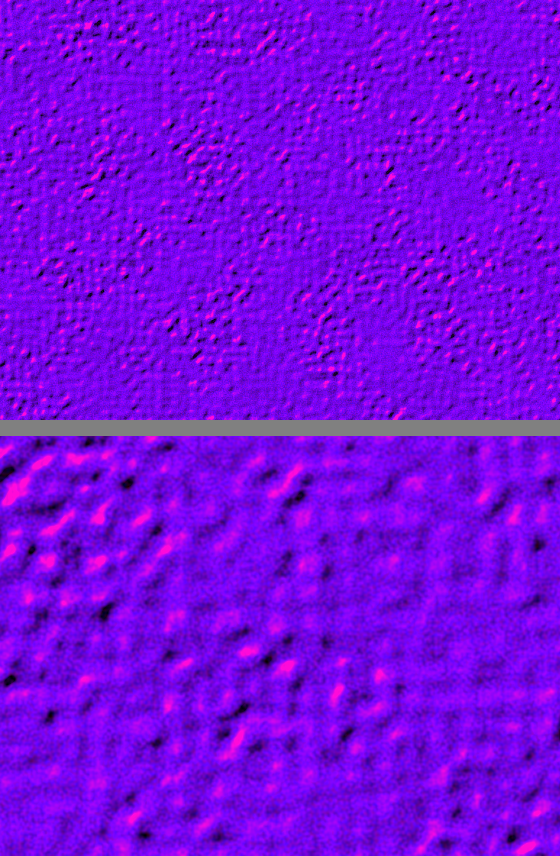
Top: the whole. Bottom: its middle third, enlarged.
Write a WebGL 2 fragment shader that draws this texture map.

```glsl
#version 300 es
precision highp float;

#define CELLS 48.0          // relief cells per canvas height
#define RELIEF 0.19         // strength of the embossing
#define SPARSITY 0.6        // how far steep slopes stand out from calm ones
#define DETAIL 0.3          // share of the finer octave
#define WEAVE 0.025         // strength of the regular thread lattice
#define GRAIN_CELLS 290.0   // grain cells per canvas height
#define GRAIN 0.24          // strength of the colour grain
#define BRIGHTNESS 0.93
#define VIOLET vec3(0.495, 0.018, 1.0)
#define PINK_SHIFT vec3(0.48, 0.02, -0.25)

uniform vec2 u_resolution;
out vec4 fragColor;

const float TAU = 6.2831853;

// Integer hash mapped to 0..1
float hash(vec2 cell) {
    uvec2 q = uvec2(ivec2(cell)) * uvec2(1597u, 3812u) + uvec2(7919u, 104729u);
    uint n = q.x * 747796405u ^ q.y * 289133645u;
    n = (n ^ (n >> 16)) * 224682251u;
    n = (n ^ (n >> 13)) * 326648991u;
    return float((n ^ (n >> 16)) >> 8) / 16777216.0;
}

float cornerRamp(vec2 cell, vec2 offset) {
    float angle = TAU * hash(cell);
    return dot(vec2(cos(angle), sin(angle)), offset);
}

float gradientNoise(vec2 p) {
    vec2 i = floor(p), f = fract(p);
    vec2 u = f * f * f * (f * (f * 6.0 - 15.0) + 10.0);
    vec2 e = vec2(1.0, 0.0);
    float low = mix(cornerRamp(i, f), cornerRamp(i + e, f - e), u.x);
    float high = mix(cornerRamp(i + e.yx, f - e.yx), cornerRamp(i + e.xx, f - e.xx), u.x);
    return mix(low, high, u.y);
}

float surfaceHeight(vec2 p) {
    return gradientNoise(p) + 0.5 * DETAIL * gradientNoise(p * 2.0 + 311.37);
}

// Slope of the surface along the light from the upper left
float slope(vec2 p) {
    vec2 lightStep = 0.1 * normalize(vec2(-1.0, 1.0));
    return (surfaceHeight(p - lightStep) - surfaceHeight(p + lightStep)) / 0.2;
}

void main() {
    vec2 uv = gl_FragCoord.xy / u_resolution.y;
    vec2 p = uv * CELLS;

    // Embossed relief: sparse deep pits and crests, calmer in broad patches
    float patchGain = 1.0 + 0.7 * gradientNoise(uv * 7.0 + 71.0);
    float tilt = patchGain * slope(p);
    float shade = BRIGHTNESS + RELIEF * tilt * (0.65 + SPARSITY * tilt * tilt);
    shade += 0.08 * gradientNoise(uv * 9.0 + 37.0);

    // Faint lattice of crossing threads
    vec2 threads = cos(TAU * p);
    shade += WEAVE * (threads.x + threads.y);

    // Fine grain, partly separate in red and blue
    vec2 g = uv * GRAIN_CELLS;
    float sharedGrain = gradientNoise(g + 501.0);
    float redGrain = gradientNoise(g + 1203.0);
    float blueGrain = gradientNoise(g + 2407.0);
    vec3 grain = GRAIN * (0.7 * sharedGrain + vec3(1.5 * redGrain, 0.0, 0.8 * blueGrain));

    // Highlights lean to pink as blue saturates
    float highlight = clamp(shade - 1.0, 0.0, 0.6);
    vec3 color = min(VIOLET * (clamp(shade, 0.15, 1.5) + grain), 1.0);
    color += PINK_SHIFT * highlight;
    fragColor = vec4(clamp(color, 0.0, 1.0), 1.0);
}
```
